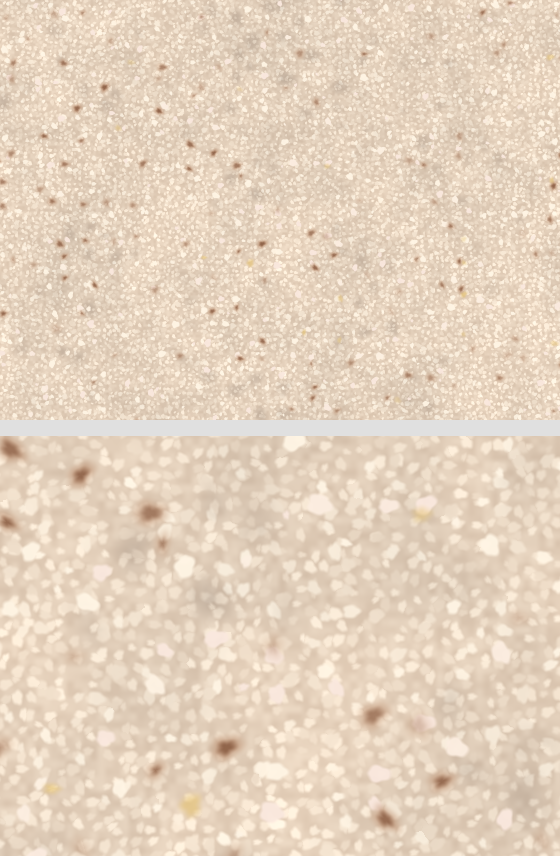
Top, the full canvas; bottom, a detail of the centre.
Give the GLSL for this texture, as a WebGL 1 fragment shader.

```glsl
precision highp float;
// Cream solid-surface stone: a mottled binder packed with fine pale grains,
// sparse larger white chips, clustered grey smudges and soft brown and ochre
// specks. Every layer scatters irregular ellipses over a jittered grid of cells.

#define FINE_CELLS 86.0
#define MEDIUM_CELLS 60.0
#define CHIP_CELLS 29.0
#define SMUDGE_CELLS 17.0
#define SPECK_CELLS 17.0
#define OCHRE_CELLS 12.0
#define SPECK_DENSITY 0.32
#define SMUDGE_STRENGTH 0.6
#define BROAD_TONE 0.09
#define EDGE 0.0018

uniform vec2 u_resolution;

const vec3 BINDER_DARK = vec3(0.835, 0.75, 0.665);
const vec3 BINDER_LIGHT = vec3(0.92, 0.85, 0.77);
const vec3 GRAIN_DULL = vec3(0.915, 0.845, 0.765);
const vec3 GRAIN_PALE = vec3(1.0, 0.945, 0.87);
const vec3 CHIP_CREAM = vec3(1.0, 0.96, 0.895);
const vec3 CHIP_PINK = vec3(0.98, 0.91, 0.87);
const vec3 SMUDGE_GREY = vec3(0.71, 0.64, 0.575);
const vec3 SPECK_BROWN = vec3(0.50, 0.32, 0.22);
const vec3 SPECK_TAN = vec3(0.74, 0.57, 0.45);
const vec3 OCHRE = vec3(0.90, 0.77, 0.47);

vec3 hash3(vec2 p) {
  vec3 q = fract(p.xyx * vec3(0.1031, 0.1030, 0.0973));
  q += dot(q, q.yxz + 33.33);
  return fract((q.xxy + q.yzz) * q.zyx);
}

float noise(vec2 p) {
  vec2 cell = floor(p);
  vec2 f = fract(p);
  f = f * f * (3.0 - 2.0 * f);
  float low = mix(hash3(cell).x, hash3(cell + vec2(1.0, 0.0)).x, f.x);
  float high = mix(hash3(cell + vec2(0.0, 1.0)).x, hash3(cell + 1.0).x, f.x);
  return mix(low, high, f.y);
}

// Scattered grains: x is coverage, y a random tone of the covering grain.
// Radii and edge softness are in cells.
vec2 grains(vec2 p, float cells, float density, vec2 radii, float edge, float seed) {
  vec2 q = p * cells;
  vec2 home = floor(q);
  vec2 best = vec2(0.0);
  for (int j = -1; j <= 1; j++) {
    for (int i = -1; i <= 1; i++) {
      vec2 cell = home + vec2(float(i), float(j));
      vec3 place = hash3(cell + seed);
      vec3 shape = hash3(cell + seed + 57.3);
      vec2 d = q - cell - 0.1 - 0.8 * place.xy;
      float turn = 6.2832 * shape.z;
      float c = cos(turn);
      float s = sin(turn);
      d = vec2(c * d.x + s * d.y, c * d.y - s * d.x);
      d *= vec2(0.88, 1.0 + 0.4 * place.x);
      float angle = atan(d.y, d.x + 0.00001);
      float wobble = 1.0 + 0.09 * cos(3.0 * angle + turn) + 0.06 * cos(5.0 * angle);
      float radius = mix(radii.x, radii.y, shape.x) * wobble;
      float cover = 1.0 - smoothstep(radius - edge, radius + edge, length(d));
      cover *= step(place.z, density);
      if (cover > best.x) best = vec2(cover, shape.y);
    }
  }
  return best;
}

void main() {
  vec2 p = gl_FragCoord.xy / u_resolution.y;

  // Binder with fine grit
  float cloud = noise(p * 5.0 + 11.0) * 0.55 + noise(p * 13.0 + 31.0) * 0.45;
  float grit = noise(p * 160.0 + 7.0);
  vec3 color = mix(BINDER_DARK, BINDER_LIGHT, 0.2 * cloud + 0.8 * grit);

  // Packed pale grains in two sizes
  vec2 fine = grains(p, FINE_CELLS, 0.92, vec2(0.22, 0.42), EDGE * FINE_CELLS, 211.0);
  color = mix(color, mix(GRAIN_DULL, GRAIN_PALE, fine.y), fine.x * 0.92);
  vec2 medium = grains(p, MEDIUM_CELLS, 0.42, vec2(0.18, 0.38), EDGE * MEDIUM_CELLS, 307.0);
  color = mix(color, mix(GRAIN_DULL, CHIP_CREAM, medium.y), medium.x * 0.95);

  // Broad clouds of light and shade
  float broad = noise(p * 9.0 + 71.0) + noise(p * 22.0 + 43.0) - 1.0;
  color *= 1.0 + BROAD_TONE * (0.5 * broad + 0.6 * (0.5 - cloud));

  // Grey smudges veil the grains, gathered where the clouds are dark
  vec2 smudge = grains(p, SMUDGE_CELLS, 0.5, vec2(0.1, 0.3), 0.24, 101.0);
  float shade = smudge.x * SMUDGE_STRENGTH * smoothstep(0.38, 0.78, cloud);
  color = mix(color, SMUDGE_GREY, shade * (1.0 - 0.4 * fine.x));

  // Sparse white chips, some of them pinkish
  vec2 chip = grains(p, CHIP_CELLS, 0.32, vec2(0.08, 0.25), EDGE * CHIP_CELLS, 401.0);
  color = mix(color, mix(CHIP_CREAM, CHIP_PINK, smoothstep(0.45, 0.75, chip.y)), chip.x * 0.95);

  // Ochre flecks
  vec2 ochre = grains(p, OCHRE_CELLS, 0.1, vec2(0.05, 0.1), 0.055, 503.0);
  color = mix(color, OCHRE, ochre.x * mix(0.3, 0.8, ochre.y));

  // Brown specks: a soft tan halo around a darker core
  vec2 halo = grains(p, SPECK_CELLS, SPECK_DENSITY, vec2(0.09, 0.19), 0.11, 601.0);
  vec2 core = grains(p, SPECK_CELLS, SPECK_DENSITY, vec2(0.03, 0.11), 0.065, 601.0);
  color = mix(color, SPECK_TAN, halo.x * mix(0.25, 0.75, halo.y));
  color = mix(color, SPECK_BROWN, core.x * mix(0.1, 0.75, core.y));

  gl_FragColor = vec4(color, 1.0);
}
```
